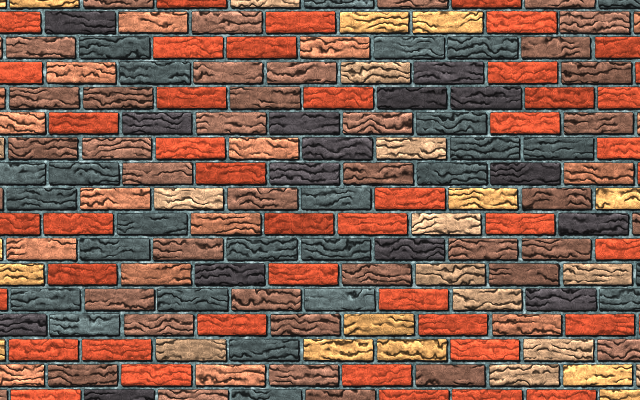
Reproduce this texture procedurally as a Shadertoy shader.

```glsl
// Rough-faced brick wall in running bond with mixed rust, slate, brown and sand bricks.
// Each cell holds a rounded box that casts a shadow on pale teal mortar; warped
// horizontal layers split every face into cracked, weathered ledges.

#define ROWS 15.87                   // brick courses over the canvas height
#define CELL_WIDTH 2.92              // brick spacing in course heights
#define BRICK_HALF vec2(1.385, 0.42) // half size in course heights
#define CORNER 0.045
#define ROW_SHIFT 0.584              // part of a course hidden above the top
#define JOINT_JITTER 0.10
#define LAYERS 3.3                   // cracked layers per course height
#define CRACK_WIDTH 0.16

float hash(vec2 p) {
    vec3 q = fract(vec3(p.xyx) * 0.1031);
    q += dot(q, q.yzx + 33.33);
    return fract((q.x + q.y) * q.z);
}

float noise(vec2 p) {
    vec2 i = floor(p), f = fract(p);
    f = f * f * (3.0 - 2.0 * f);
    return mix(mix(hash(i), hash(i + vec2(1, 0)), f.x),
               mix(hash(i + vec2(0, 1)), hash(i + vec2(1, 1)), f.x), f.y);
}

float fbm(vec2 p) {
    float sum = 0.0, amp = 0.5;
    for (int i = 0; i < 4; i++) {
        sum += amp * noise(p);
        p = p * 2.03 + 17.3;
        amp *= 0.5;
    }
    return sum;
}

float roundedBox(vec2 p, vec2 halfSize) {
    vec2 d = abs(p) - halfSize + CORNER;
    return length(max(d, 0.0)) + min(max(d.x, d.y), 0.0) - CORNER;
}

// Fired-clay colour chosen by a random pick
vec3 clayColor(float pick) {
    vec3 rust = vec3(0.82, 0.33, 0.21), slate = vec3(0.34, 0.39, 0.39);
    vec3 charcoal = vec3(0.29, 0.27, 0.28), brown = vec3(0.56, 0.40, 0.33);
    vec3 sienna = vec3(0.79, 0.51, 0.38), sand = vec3(0.79, 0.63, 0.49);
    vec3 gold = vec3(0.93, 0.69, 0.42);
    return pick < 0.20 ? rust : pick < 0.36 ? slate : pick < 0.45 ? charcoal :
           pick < 0.67 ? brown : pick < 0.79 ? sienna : pick < 0.91 ? sand : gold;
}

// Face of one brick: p is measured from its centre, y pointing down
vec3 brickFace(vec2 p, vec2 id, float pixel) {
    float pick = hash(id + 71.0);
    vec2 s = p + 19.0 * vec2(hash(id + 5.0), hash(id + 9.0));
    vec3 color = clayColor(pick) * mix(0.86, 1.14, hash(id + 31.0));
    color *= 0.72 + 0.62 * fbm(s * vec2(4.0, 8.0));
    color *= 0.86 + 0.28 * noise(s * 23.0);

    // Wavy layers: dark split, then a lit ledge below it
    float warp = 1.5 * noise(s * vec2(1.5, 1.2)) + 0.6 * noise(s * vec2(4.5, 3.0))
               + 0.28 * noise(s * 10.0);
    float layer = fract(p.y * LAYERS + warp + hash(id + 13.0));
    float blur = pixel * LAYERS;
    float crack = 1.0 - smoothstep(0.0, CRACK_WIDTH + blur, min(layer, 1.0 - layer));
    float ledge = smoothstep(0.08, 0.24, layer) * (1.0 - smoothstep(0.24, 0.7, layer));
    float worn = smoothstep(0.22, 0.55, noise(s * vec2(1.5, 4.0) + 40.0));
    float rough = worn * (pick < 0.20 ? 0.45 : 1.0);
    color *= 1.0 - 0.72 * rough * crack;
    color *= 1.0 + 0.32 * rough * ledge;

    // Lit upper edge and shaded lower edge
    color *= 1.0 + 0.18 * smoothstep(0.24, 0.38, -p.y);
    return color * (1.0 - 0.3 * smoothstep(0.27, 0.42, p.y));
}

vec3 mortarColor(vec2 q) {
    vec3 color = mix(vec3(0.28, 0.36, 0.37), vec3(0.60, 0.70, 0.70), fbm(q * 3.0));
    color *= 0.75 + 0.5 * noise(q * 17.0);
    return color + 0.25 * smoothstep(0.72, 0.95, noise(q * vec2(5.0, 7.0)));
}

void mainImage(out vec4 fragColor, in vec2 fragCoord) {
    float pixel = ROWS / iResolution.y;
    vec2 q = vec2(fragCoord.x, iResolution.y - fragCoord.y) * pixel;
    q.y += ROW_SHIFT;

    // Running bond with slightly uneven courses
    float row = floor(q.y);
    float bond = mod(row, 2.0) > 0.5 ? 0.617 : 0.09;
    float x = q.x / CELL_WIDTH - bond - JOINT_JITTER * (hash(vec2(row, 3.0)) - 0.5);
    vec2 id = vec2(floor(x), row);
    vec2 p = vec2((fract(x) - 0.49) * CELL_WIDTH, fract(q.y) - 0.46);

    // Small differences in placing, tilt and size, with chipped edges
    p.y += 0.012 * (hash(id + 2.0) - 0.5) * p.x;
    p.x += 0.03 * (hash(id + 7.0) - 0.5);
    vec2 halfSize = BRICK_HALF - vec2(0.03, 0.015) * hash(id + 23.0);
    float chips = 0.045 * (fbm(q * 5.0) - 0.47);
    float brickDist = roundedBox(p, halfSize) + chips;
    float shadowDist = roundedBox(p - vec2(0.04, 0.055), halfSize) + 2.0 * chips;

    // Mortar, darkened by the shadow and the recess around the brick
    vec3 color = mortarColor(q);
    float shadow = 1.0 - smoothstep(-0.01, 0.055, shadowDist);
    float recess = 1.0 - smoothstep(0.0, 0.045, brickDist);
    color = mix(color, vec3(0.05, 0.05, 0.055), 0.94 * max(shadow, 0.75 * recess));

    float cover = 1.0 - smoothstep(-0.6 * pixel, 0.6 * pixel, brickDist);
    color = mix(color, brickFace(p, id, pixel), cover);
    fragColor = vec4(clamp(color, 0.0, 1.0), 1.0);
}
```
